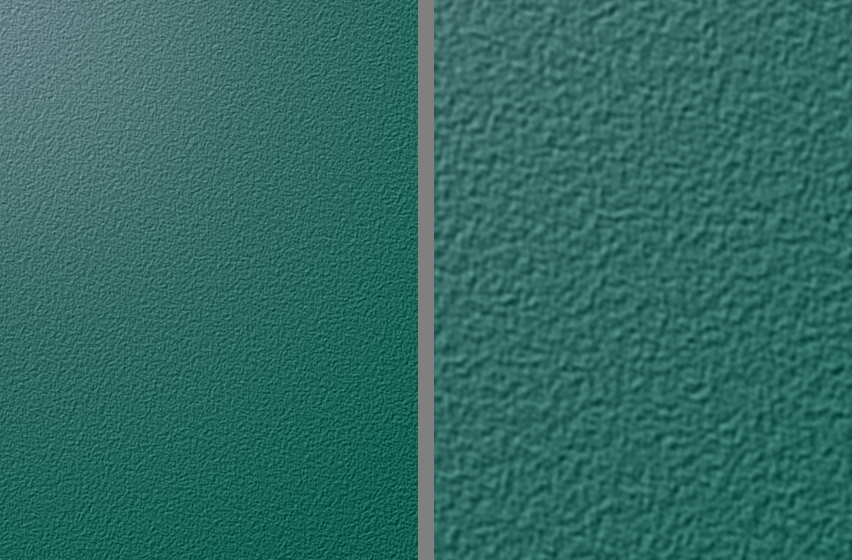
Left: the whole. Right: its middle third, enlarged.
This texture is drawn by a Shadertoy shader. Its source:

```glsl
// Fine-grained embossed leather or plaster under a soft corner glow.
// Layered gradient noise gives a height field; its slope towards the light
// shades the grain over a smooth grey-teal to deep green gradient.

const vec3 GLOW_COLOR = vec3(0.42, 0.52, 0.54);
const vec3 TEAL_COLOR = vec3(0.245, 0.435, 0.417);
const vec3 DEEP_COLOR = vec3(0.065, 0.375, 0.315);
const vec3 RELIEF_TINT = vec3(0.90, 1.0, 0.95);
const vec2 LIGHT_DIR = vec2(-0.58, 0.815);

// Random unit vector for a lattice cell.
vec2 cellGradient(vec2 cell) {
    vec3 q = fract(cell.xyx * vec3(0.1031, 0.1030, 0.0973));
    q += dot(q, q.yzx + 33.33);
    float angle = 6.28318 * fract((q.x + q.y) * q.z);
    return vec2(cos(angle), sin(angle));
}

// Gradient noise with quintic blending, centred on zero.
float gradientNoise(vec2 p) {
    vec2 cell = floor(p);
    vec2 f = p - cell;
    vec2 u = f * f * f * (f * (f * 6.0 - 15.0) + 10.0);
    vec2 o = vec2(1.0, 0.0);
    float a = dot(cellGradient(cell), f);
    float b = dot(cellGradient(cell + o.xy), f - o.xy);
    float c = dot(cellGradient(cell + o.yx), f - o.yx);
    float d = dot(cellGradient(cell + o.xx), f - o.xx);
    return mix(mix(a, b, u.x), mix(c, d, u.x), u.y);
}

// Turns the plane so that noise layers do not share lattice lines.
vec2 rotate(vec2 p, float angle) {
    float c = cos(angle), s = sin(angle);
    return vec2(c * p.x - s * p.y, s * p.x + c * p.y);
}

// Small sideways shifts that bend the grain into short wrinkles.
vec2 wrinkleWarp(vec2 p, float frequency, float amount) {
    vec2 q = p * frequency;
    return p + amount * vec2(gradientNoise(q + 17.3), gradientNoise(q + 71.9));
}

// Surface height: faint dents, pebbles and fine grit.
float grainHeight(vec2 p) {
    vec2 w = wrinkleWarp(p, 60.0, 0.004);
    float dents = gradientNoise(w * 72.0 + 5.0);
    float pebbles = gradientNoise(rotate(w, 0.5) * 158.0 + 140.0);
    float grit = gradientNoise(rotate(p, 1.1) * 250.0 + 390.0);
    return 0.20 * dents + 0.55 * pebbles + 0.36 * grit;
}

// Height difference across a short step along the light.
float emboss(vec2 p, vec2 light, float reach) {
    return grainHeight(p - light * reach) - grainHeight(p + light * reach);
}

// Smooth colour falling off from the upper left corner.
vec3 cornerGradient(vec2 p) {
    float d = length((p - vec2(0.0, 1.0)) * vec2(1.05, 1.0));
    vec3 upper = mix(GLOW_COLOR, TEAL_COLOR, smoothstep(-0.15, 0.64, d));
    return mix(upper, DEEP_COLOR, smoothstep(0.28, 1.25, d));
}

void mainImage(out vec4 fragColor, in vec2 fragCoord) {
    vec2 p = fragCoord / iResolution.y;
    float relief = emboss(p, LIGHT_DIR, 0.0016);
    vec3 color = cornerGradient(p) + RELIEF_TINT * relief * 0.27;
    fragColor = vec4(clamp(color, 0.0, 1.0), 1.0);
}
```
